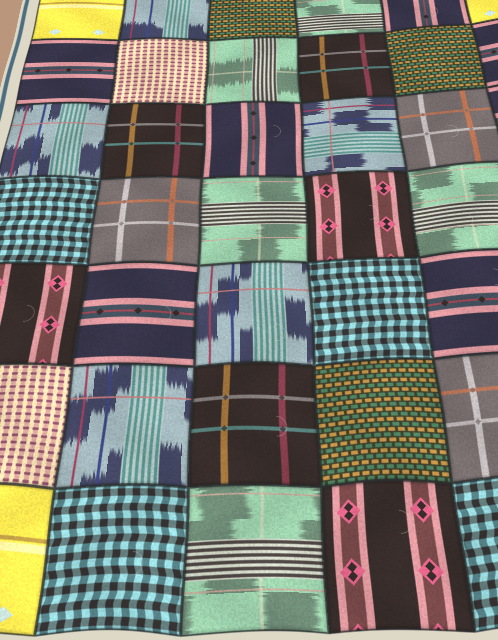
Give the GLSL for this texture, as a WebGL 2 fragment shader.

```glsl
#version 300 es
precision highp float;
// Patchwork quilt in perspective: a receding grid of patches, each filled with
// one of ten woven fabrics made of bands, diamonds and feathered ikat blotches.
uniform vec2 u_resolution;
out vec4 fragColor;

const vec3 NAVY = vec3(.15, .15, .24), BLACK = vec3(.15, .12, .12);
const vec3 PINK = vec3(.8, .54, .57), TEAL = vec3(.3, .52, .51);
const vec3 CREAM = vec3(.87, .85, .78);

// Fabric of each patch, top row first; 10 is added when the cloth is turned.
const int LAYOUT[42] = int[42](
  0, 1, 2, 3, 14, 0,  4, 5, 13, 6, 2, 4,  1, 6, 14, 11, 7, 4,
  8, 7, 3, 9, 3, 9,  9, 4, 1, 8, 4, 8,  5, 1, 6, 2, 7, 5,  0, 8, 3, 9, 8, 0);

float hash(vec2 p) { return fract(sin(dot(p, vec2(127.1, 311.7))) * 4375.85); }

// Soft band around a centre, given its half width and blur.
float band(float x, float centre, float halfWidth, float e) {
  return 1. - smoothstep(halfWidth - e, halfWidth + e, abs(x - centre));
}
float stripes(float x, float count, float duty, float e) {
  return band(fract(x * count), .5, duty * .5, e * count);
}
float diamond(vec2 p, float radius, float e) {
  return band(abs(p.x) + abs(p.y), 0., radius, e);
}
// Dyed blotches along y, shifted per strip and frayed per thread.
float ikat(vec2 p, float strips, float seed) {
  float shift = hash(vec2(floor(p.x * strips), seed * 9.));
  float fray = hash(vec2(floor(p.x * 65.), seed)) - .5;
  return smoothstep(.05, .5, sin(6.283 * (p.y * 1.15 + shift + .07 * fray)));
}

vec3 yellowCloth(vec2 p, float e) {
  vec3 c = mix(vec3(.93, .87, .28), vec3(.7, .58, .24), band(p.y, .38, .015, e));
  c = mix(c, vec3(.96, .91, .6), band(p.y, .44, .03, e));
  vec2 motif = vec2(fract(p.x * 2.) - .5, (p.y - .88) * 3.);
  return mix(c, vec3(.75, .86, .84), diamond(motif, .15, e * 2.));
}
vec3 blueIkat(vec2 p, float seed, float e) {
  vec3 c = mix(vec3(.56, .65, .68), vec3(.2, .22, .34), ikat(p, 5.3, seed));
  vec3 ribs = mix(vec3(.62, .72, .72), TEAL, stripes(p.x - .485, 20.7, .5, e));
  c = mix(c, ribs, band(p.x, .63, .145, e));
  c = mix(c, vec3(.56, .2, .32), band(p.x, .125, .009, e));
  c = mix(c, vec3(.18, .22, .46), band(p.x, .315, .012, e));
  return mix(c, vec3(.7, .42, .43), band(p.y, .29, .007, e));
}
vec3 brickWeave(vec2 p, float e) {
  float odd = mod(floor(p.y * 24.), 2.);
  float brick = stripes(p.x + odd / 26., 13., .7, e) * stripes(p.y, 24., .72, e);
  vec3 yarn = mix(vec3(.7, .52, .24), vec3(.24, .46, .34), odd);
  return mix(vec3(.18, .2, .13), yarn, brick);
}
vec3 greenIkat(vec2 p, float seed, float e) {
  vec3 c = mix(vec3(.54, .75, .62), vec3(.36, .48, .41), ikat(p.yx, 4., seed));
  c = mix(c, vec3(.72, .58, .54), stripes(p.y + .1, 3., .03, e));
  c = mix(c, vec3(.8, .8, .68), .55 * band(p.x, .55, .012, e));
  float y = p.y - mix(.36, .86, seed);
  vec3 ribs = mix(vec3(.75, .78, .73), vec3(.24, .22, .22), stripes(y, 22., .52, e));
  return mix(c, ribs, band(y, 0., .135, e));
}
vec3 navyBands(vec2 p, float e) {
  float y = p.y - .5;
  vec3 c = mix(NAVY, PINK, band(y, 0., .125, e) + band(abs(y), .46, .03, e));
  c = mix(c, vec3(.2, .26, .32), band(y, 0., .06, e));
  c = mix(c, vec3(.58, .22, .28), band(y, 0., .009, e));
  return mix(c, BLACK, diamond(vec2(fract(p.x * 3.) - .5, y * 3.), .1, e * 3.));
}
vec3 dashedPink(vec2 p, float e) {
  vec3 c = mix(vec3(.8, .6, .58), vec3(.9, .83, .66), stripes(p.x, 13., .5, e));
  float dash = stripes(p.x + .04, 13., .62, e) * stripes(p.y, 17., .36, e);
  return mix(c, vec3(.5, .27, .38), dash);
}
// Two stripes each way, coloured a and b across, then c and d down.
vec3 plaid(vec2 p, vec3 ground, vec3 a, vec3 b, vec3 c, vec3 d, float e) {
  vec3 col = mix(ground, a, .9 * band(p.x, .27, .028, e));
  col = mix(col, b, .9 * band(p.x, .73, .028, e));
  col = mix(col, c, .8 * band(p.y, .3, .016, e));
  col = mix(col, d, .8 * band(p.y, .56, .016, e));
  vec2 knot = abs(p - vec2(.5, .43)) - vec2(.23, .13);
  return mix(col, ground, .7 * diamond(knot, .025, e));
}
vec3 check(vec2 p, float seed, float e) {
  float drift = .008 * sin(p.y * 19. + seed * 6.) + .005 * sin(p.y * 47.);
  float across = stripes(p.x + drift, 9., .5, e);
  vec3 c = mix(vec3(.54, .8, .83), vec3(.27, .45, .48), across);
  vec3 dark = mix(vec3(.32, .43, .44), vec3(.14, .14, .15), across);
  return mix(c, dark, stripes(p.y, 9., .5, e));
}
vec3 blackRibbons(vec2 p, float e) {
  vec2 m = vec2(abs(p.x - .475) - .275, abs(fract(p.y * 2.4) - .5) / 2.4);
  vec3 c = mix(BLACK, PINK, band(m.x, 0., .12, e));
  c = mix(c, vec3(.4, .23, .24), band(m.x, 0., .065, e));
  c = mix(c, vec3(.82, .34, .49), diamond(m, .09, e));
  return mix(c, BLACK, diamond(m - vec2(0, .03), .035, e));
}
vec3 fabric(int kind, vec2 p, float seed, float e) {
  if (kind == 0) return yellowCloth(p, e);
  if (kind == 1) return blueIkat(p, seed, e);
  if (kind == 2) return brickWeave(p, e);
  if (kind == 3) return greenIkat(p, seed, e);
  if (kind == 4) return navyBands(p, e);
  if (kind == 5) return dashedPink(p, e);
  vec3 rust = vec3(.7, .4, .27), pale = vec3(.74, .72, .73), gold = vec3(.61, .43, .2);
  if (kind == 6) return plaid(p, BLACK, gold, vec3(.5, .2, .28), pale * .7, TEAL, e);
  if (kind == 7) return plaid(p, vec3(.4, .37, .38), pale, rust, rust, pale, e);
  return kind == 8 ? check(p, seed, e) : blackRibbons(p, e);
}

void main() {
  vec2 pos = vec2(0, 1) + gl_FragCoord.xy / u_resolution * vec2(.777, -1);
  // Patches widen towards the bottom; rows rise to the right.
  float size = .1328 + .097 * pos.y, side = max(pos.x - .3, 0.);
  float depth = size + .0136 * side * side * (1. - .8 * pos.y);
  vec2 grid = vec2(2. + (pos.x - .328 + .045 * pos.y) / size, 16.25 - 2.116 / depth);
  grid += .007 * sin(grid.yx * vec2(5.1, 4.3) + grid * 2.);
  grid.y += .03 * (abs(sin(3.1416 * grid.x)) - .6);
  float e = .9 / (size * u_resolution.y);
  vec2 cell = clamp(floor(grid), vec2(0), vec2(5, 6)), p = grid - cell;
  float seed = hash(cell + 3.);
  int code = LAYOUT[int(cell.y) * 6 + int(cell.x)];
  vec3 col = fabric(code % 10, code > 9 ? p.yx : p, seed, e);
  // Faded woven grain, folds and a loose thread.
  col = vec3(.06, .05, .04) + col * (.98 + .1 * hash(floor(p * 80.) + cell));
  col *= 1. + .04 * sin(grid.x * 7. + 2. * sin(grid.y * 5.));
  vec2 curl = p - .25 - .5 * vec2(seed, hash(cell + 8.));
  float thread = band(length(curl), .08, .002, e) * step(0., curl.x);
  col = mix(col, CREAM, .4 * thread * step(.4, seed));
  // Puckered seams.
  vec2 rim = min(p, 1. - p);
  float edge = min(rim.x, rim.y);
  col *= mix(.8, 1., smoothstep(0., .04, edge));
  col = mix(col, vec3(.17, .19, .19), .8 * band(edge, 0., .004 + e, e));
  // Batting, binding and floor beyond the patches.
  vec3 border = mix(CREAM, vec3(.73, .59, .49), smoothstep(.19, .2, -grid.x));
  border = mix(border, vec3(.3, .43, .5), band(grid.x, -.14, .022, e));
  float outside = smoothstep(-e, e, max(-grid.x, grid.y - 7.));
  fragColor = vec4(mix(col, border, outside), 1);
}
```
